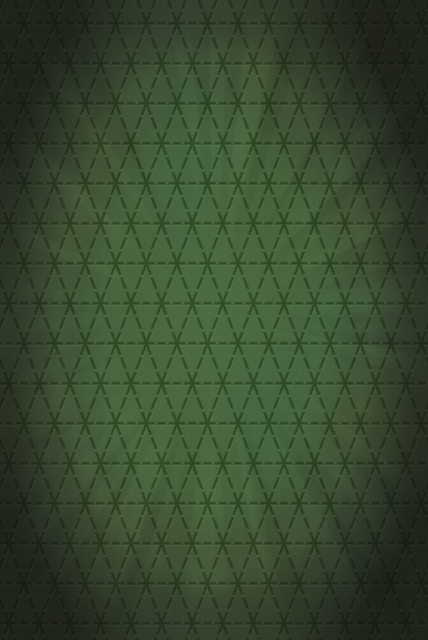
This pattern is drawn by a Shadertoy shader. Its source:

```glsl
// Green panel of embossed triangles: a triangular lattice of dark grooves, each edge
// broken by two raised studs, over a soft vignette with faint rays and mottling.
// The lattice and noise wrap, and the glow eases flat at the borders, so it tiles.

const float COLUMNS = 14.0;
const float ROWS = 16.0;                 // even, as alternate rows shift by half a cell
const vec2 PHASE = vec2(-0.289, -0.417); // lattice offset in cells
const float GROOVE_HALF = 0.0028;        // lengths are fractions of the width
const float GROOVE_SOFT = 0.0016;
const float STUD_RADIUS = 0.0042;
const float STUD_POS = 0.32;             // along the edge, mirrored about its middle
const vec2 BEVEL = vec2(-0.0014, 0.0042);
const vec2 GLOW_SCALE = vec2(1.76, 1.60);
const float EDGE_EASE = 0.06;
const float RAY_GAIN = 0.13;
const float MOTTLE_GAIN = 0.04;
const vec3 CENTER = vec3(0.298, 0.424, 0.270);
const vec3 INNER = vec3(0.280, 0.394, 0.250);
const vec3 MIDDLE = vec3(0.254, 0.335, 0.223);
const vec3 OUTER = vec3(0.210, 0.260, 0.180);
const vec3 RIM = vec3(0.168, 0.207, 0.148);
const vec3 CORNER = vec3(0.124, 0.143, 0.105);
const vec3 GROOVE_TINT = vec3(0.62, 0.70, 0.54);
const float RIM_GROOVE = 0.72;           // groove strength left at the rim
const vec3 LIGHT = vec3(0.060, 0.066, 0.046);
const float TAU = 6.2831853;

float hash(vec2 p) {
    return fract(sin(dot(p, vec2(127.1, 311.7))) * 43758.5453);
}

// Value noise that wraps after a whole number of cells
float wrapNoise(vec2 uv, vec2 cells) {
    vec2 p = uv * cells, i = floor(p), f = fract(p);
    f = f * f * (3.0 - 2.0 * f);
    vec2 a = mod(i, cells), b = mod(i + 1.0, cells);
    return mix(mix(hash(a), hash(vec2(b.x, a.y)), f.x),
               mix(hash(vec2(a.x, b.y)), hash(b), f.x), f.y);
}

// Wedges of random brightness around the centre
float rays(float turn, float count) {
    float x = fract(turn) * count, i = floor(x);
    float a = hash(vec2(i, count)), b = hash(vec2(mod(i + 1.0, count), count));
    return mix(a, b, smoothstep(0.38, 0.62, fract(x))) - 0.5;
}

float nearest(float x) {
    return abs(fract(x + 0.5) - 0.5);
}

// One edge: x = groove depth, y = stud height; t runs 0..1 between vertices
vec2 edgeShape(float dist, float t, float edgeLength, float aa) {
    float along = abs(abs(t - 0.5) - (0.5 - STUD_POS)) * edgeLength;
    float soft = GROOVE_SOFT + 0.5 * aa;
    float groove = 1.0 - smoothstep(GROOVE_HALF - soft, GROOVE_HALF + soft, dist);
    float stud = 1.0 - smoothstep(STUD_RADIUS - 2.0 * soft, STUD_RADIUS + soft,
                                  length(vec2(along, dist)));
    return vec2(groove * (1.0 - stud), stud);
}

// Three families of lattice lines merged
vec2 lattice(vec2 p, vec2 cell, float aa) {
    vec2 q = p / cell + PHASE;
    float rise = q.x + 0.5 * q.y, fall = q.x - 0.5 * q.y;
    float slope = length(vec2(1.0, 0.5) / cell);
    float diagonal = length(vec2(0.5, 1.0) * cell);
    // Horizontal edges start at the vertices of the nearest row
    float t = fract(q.x + 0.5 * floor(q.y + 0.5));
    vec2 shape = edgeShape(nearest(q.y) * cell.y, t, cell.x, aa);
    shape = max(shape, edgeShape(nearest(rise) / slope, fract(q.y), diagonal, aa));
    return max(shape, edgeShape(nearest(fall) / slope, fract(q.y), diagonal, aa));
}

vec3 glowColor(float r) {
    vec3 c = mix(CENTER, INNER, smoothstep(0.0, 0.42, r));
    c = mix(c, MIDDLE, smoothstep(0.42, 0.62, r));
    c = mix(c, OUTER, smoothstep(0.62, 0.75, r));
    c = mix(c, RIM, smoothstep(0.73, 0.85, r));
    return mix(c, CORNER, smoothstep(0.81, 0.96, r));
}

void mainImage(out vec4 fragColor, in vec2 fragCoord) {
    vec2 uv = fragCoord / iResolution.xy;
    vec2 size = vec2(1.0, iResolution.y / iResolution.x);
    vec2 p = uv * size;
    float aa = 1.0 / iResolution.x;

    // Vignette, flattened at the borders
    vec2 c = abs(uv - 0.5);
    vec2 over = max(c - (0.5 - EDGE_EASE), 0.0);
    c -= over * over / (2.0 * EDGE_EASE);
    float mottle = wrapNoise(uv, vec2(4.0, 6.0)) * 0.6
                 + wrapNoise(uv, vec2(9.0, 13.0)) * 0.4 - 0.5;
    float r = length(c * GLOW_SCALE);
    vec3 color = glowColor(r + MOTTLE_GAIN * mottle);

    // Rays fade out at the centre and the borders
    vec2 d = (uv - 0.5) * size;
    float turn = atan(d.y, d.x) / TAU;
    vec2 border = smoothstep(0.0, 0.10, 0.5 - abs(uv - 0.5));
    float fade = smoothstep(0.10, 0.50, length(d)) * border.x * border.y;
    color *= 1.0 + RAY_GAIN * fade * (rays(turn, 58.0) + 0.7 * rays(turn, 97.0));

    // Cool and warm patches, fine grain
    float tint = wrapNoise(uv + 0.37, vec2(5.0, 7.0)) - 0.5;
    color *= 1.0 + tint * vec3(-0.05, 0.01, 0.07);
    color *= 0.985 + 0.03 * wrapNoise(uv, vec2(140.0, 210.0));

    // Dark grooves with a lit lower lip and raised studs, shallower at the rim
    vec2 cell = size / vec2(COLUMNS, ROWS);
    vec2 shape = lattice(p, cell, aa);
    float lip = max(lattice(p + BEVEL, cell, aa).x - shape.x, 0.0);
    float rim = smoothstep(0.5, 1.0, r);
    color *= mix(vec3(1.0), GROOVE_TINT, shape.x * mix(1.0, RIM_GROOVE, rim));
    color += LIGHT * (0.6 * lip + 0.7 * shape.y) * mix(1.0, 0.75, rim);

    fragColor = vec4(color, 1.0);
}
```
